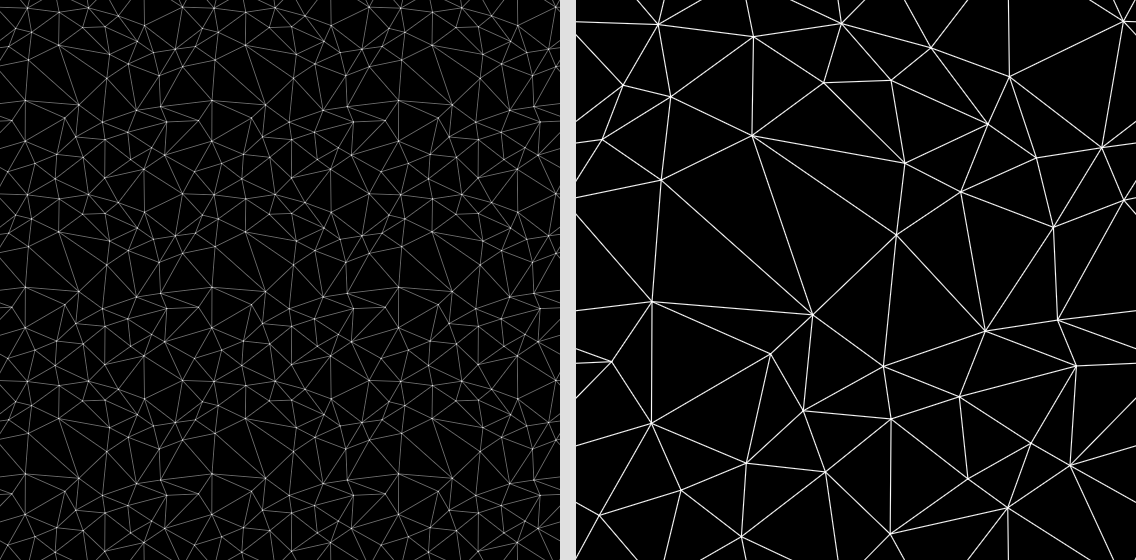
Left, the full canvas; right, a detail of the centre.
Give the GLSL for this pattern, as a WebGL 2 fragment shader.

```glsl
#version 300 es
precision highp float;

uniform vec2 u_resolution;
out vec4 fragColor;

// Columns and rows of sites in one of the 3 x 3 repeats
const vec2 NET = vec2(8.0, 6.0);

vec2 sites[35];
int siteCount = 0;

vec2 hash2(vec2 p) {
    return fract(sin(vec2(dot(p, vec2(127.1, 311.7)), dot(p, vec2(269.5, 183.3)))) * 43758.5453);
}

// Collects the nearby sites: staggered columns, jittered, some left out
void gatherSites(vec2 cell) {
    for (int y = -2; y <= 2; y++) {
        for (int x = -3; x <= 3; x++) {
            vec2 id = cell + vec2(x, y);
            vec2 wrapped = mod(id, NET);
            if (hash2(wrapped + 11.0).x < 0.16) continue;
            vec2 jitter = hash2(wrapped + 3.0) * 2.0 - 1.0;
            float stagger = mod(wrapped.x, 2.0) * 0.5 - 0.25;
            vec2 place = id + 0.5 + jitter * abs(jitter) * 0.45 + vec2(0.0, stagger);
            sites[siteCount++] = place / (NET * 3.0);
        }
    }
}

// Coverage of a hairline, dimmed when it is thinner than a pixel
float hairline(vec2 p, vec2 a, vec2 b) {
    vec2 edge = b - a;
    vec2 offset = p - a;
    float along = clamp(dot(offset, edge) / dot(edge, edge), 0.0, 1.0);
    float width = 0.00065;
    float reach = max(0.9 / u_resolution.y, width);
    return width / reach * max(0.0, 1.0 - length(offset - edge * along) / reach);
}

// Delaunay test: some circle through both sites holds no other site
bool isDelaunayEdge(int i, int j) {
    vec2 middle = 0.5 * (sites[i] + sites[j]);
    vec2 halfEdge = sites[j] - middle;
    vec2 normal = vec2(-halfEdge.y, halfEdge.x);
    float lowest = -1e6;
    float highest = 1e6;
    for (int k = 0; k < siteCount; k++) {
        if (k == i || k == j) continue;
        vec2 offset = sites[k] - middle;
        float side = 2.0 * dot(offset, normal);
        float centre = (dot(offset, offset) - dot(halfEdge, halfEdge)) / side;
        if (side > 0.0) highest = min(highest, centre);
        if (side < 0.0) lowest = max(lowest, centre);
    }
    return lowest < highest;
}

void main() {
    vec2 uv = gl_FragCoord.xy / u_resolution;
    gatherSites(floor(uv * NET * 3.0));

    // Only edges that touch this pixel need the costly test
    float dark = 1.0;
    for (int i = 0; i < siteCount; i++) {
        for (int j = i + 1; j < siteCount; j++) {
            float cover = hairline(uv, sites[i], sites[j]);
            if (cover > 0.0 && isDelaunayEdge(i, j)) dark *= 1.0 - cover;
        }
    }

    fragColor = vec4(vec3(1.0 - dark), 1.0);
}
```
